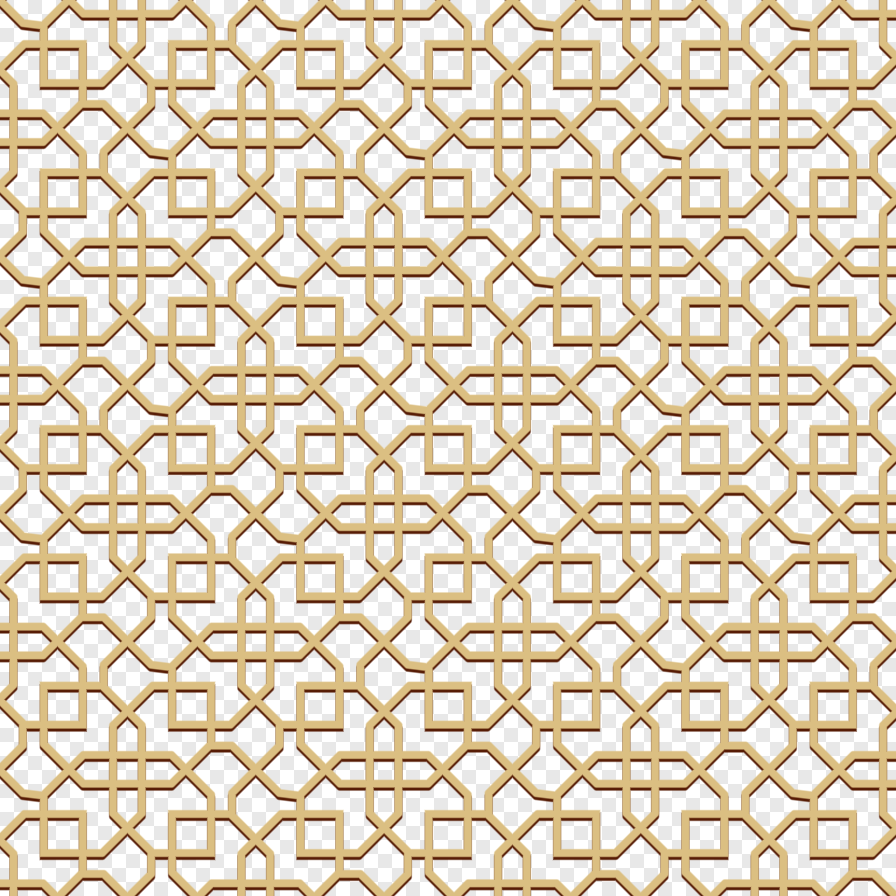
Write a three.js fragment shader that draws this pattern.

```glsl
// Interlaced gold strapwork over a pale checkerboard, with a dark drop shadow.
// A grid of cells alternates crossed-hexagon stars and curling knots; each cell
// is folded by symmetry and drawn as distances to a few segments.
varying vec2 vUv;

const float CELLS = 768.0 / 110.0;      // cells across the canvas
const vec2 GRID_SHIFT = vec2(0.007, -0.005);
const float CHECKS = 64.0;              // background checks across
const float HALF_WIDTH = 0.0305;        // all lengths below are in cells
const float SOFTNESS = 0.008;
const float SHADOW_DROP = 0.023;
const float BAND = 0.112;               // star band offset from its centre
const float TIP = 0.455;                // star tip distance from its centre
const float CORNER = 0.348;             // square corner distance from a centre
const float BEND = 1.0 - TIP - CORNER;  // where straps turn diagonal
const float ARM = 0.185;                // where knot arms turn straight

const vec3 GOLD = vec3(0.86, 0.75, 0.51);
const vec3 SHADOW = vec3(0.34, 0.11, 0.02);
const vec3 CHECK_LIGHT = vec3(1.0);
const vec3 CHECK_GREY = vec3(0.91);

float segment(vec2 p, vec2 a, vec2 b) {
  vec2 d = b - a;
  return length(p - a - d * clamp(dot(p - a, d) / dot(d, d), 0.0, 1.0));
}

// Sharp-cornered square outline around each cell corner
float squareOutline(vec2 q) {
  vec2 s = abs(q - 0.5);
  return abs(max(s.x, s.y) - (0.5 - CORNER));
}

// Two crossed long hexagons whose tips run on into the neighbours
float star(vec2 q) {
  float d = segment(q, vec2(0.0, BAND), vec2(TIP - BAND, BAND));
  d = min(d, segment(q, vec2(TIP - BAND, BAND), vec2(TIP, 0.0)));
  d = min(d, segment(q, vec2(TIP, 0.0), vec2(0.6, 0.6 - TIP)));
  return min(d, segment(q, vec2(BAND, 0.0), vec2(BAND, BAND)));
}

// Straps running from the squares to the star tips
float straps(vec2 q) {
  float d = segment(q, vec2(CORNER, BEND), vec2(CORNER));
  return min(d, segment(q, vec2(CORNER, BEND), vec2(1.0 - TIP, 0.0)));
}

// Four arms with quarter-turn symmetry; the lower right one sags a little
float knotArms(vec2 p) {
  vec2 b = p.x * p.y > 0.0 ? abs(p.yx) : abs(p);
  float sag = p.x > 0.0 && p.y < 0.0 ? 0.02 : 0.0;
  float d = segment(b, vec2(0.0), vec2(ARM));
  return min(d, segment(b, vec2(ARM), vec2(CORNER, ARM + sag)));
}

float lattice(vec2 g) {
  vec2 id = floor(g + 0.5);
  vec2 p = g - id;
  vec2 a = abs(p);
  vec2 q = vec2(max(a.x, a.y), min(a.x, a.y));
  bool isStar = mod(id.x + id.y, 2.0) > 0.5;
  float motif = isStar ? star(q) : min(straps(q), knotArms(p));
  return min(motif, squareOutline(q));
}

float strapMask(vec2 g) {
  return 1.0 - smoothstep(HALF_WIDTH - SOFTNESS, HALF_WIDTH + SOFTNESS, lattice(g));
}

vec3 checkerboard(vec2 uv) {
  vec2 c = floor(uv * CHECKS);
  return mix(CHECK_LIGHT, CHECK_GREY, mod(c.x + c.y, 2.0));
}

void main() {
  // Rows are counted down from the top edge, so y is negative in the grid
  vec2 g = vec2(vUv.x, vUv.y - 1.0) * CELLS + GRID_SHIFT;
  vec3 color = checkerboard(vUv);
  color = mix(color, SHADOW, strapMask(g + vec2(0.0, SHADOW_DROP)));
  color = mix(color, GOLD, strapMask(g));
  gl_FragColor = vec4(color, 1.0);
}
```
